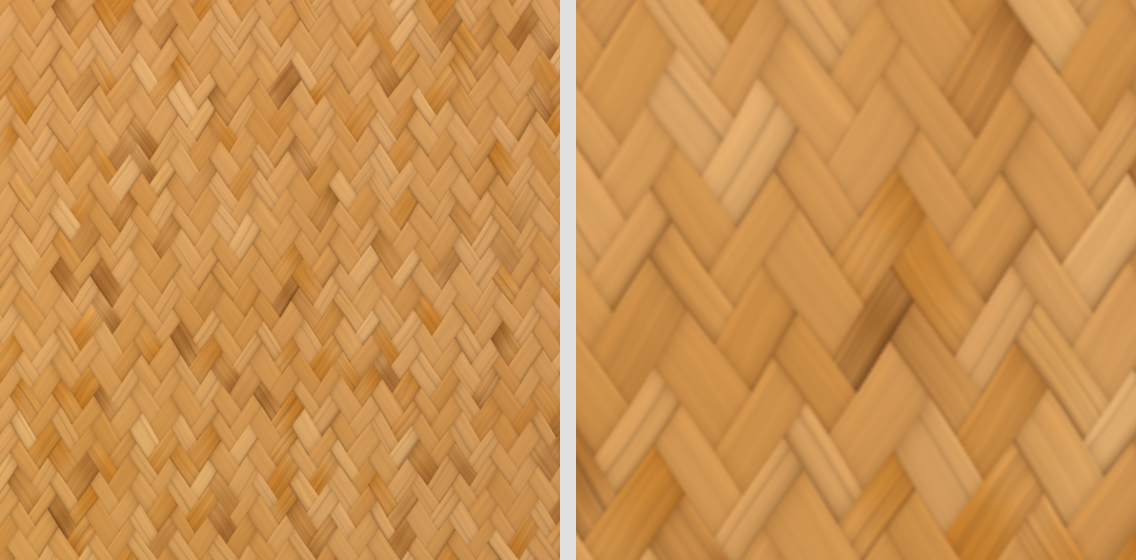
Left, the full canvas; right, a detail of the centre.
Give the GLSL for this texture, as a WebGL 1 fragment shader.

```glsl
precision highp float;
// Woven bamboo mat: a two-over-two twill of slanted strips in honey and amber tones.

uniform vec2 u_resolution;

float hash(vec2 p) {
  return fract(sin(dot(p, vec2(12.99, 78.23))) * 4375.85);
}

// Fibres running along a strip, in about -1..1
float fibre(float across, float along, float seed) {
  float x = across + 0.02 * sin(along * 2.3 + seed * 30.0);
  return 0.45 * sin(x * 13.0 + seed * 40.0 + 0.5 * along)
       + 0.35 * sin(x * 29.0 + seed * 71.0 - 0.7 * along)
       + 0.20 * sin(x * 53.0 + seed * 97.0 + sin(along * 3.0));
}

// Broad uneven staining, in about -1..1
float stain(vec2 p) {
  return 0.5 * sin(p.x * 11.0 + 2.0 * sin(p.y * 7.0))
       + 0.5 * sin(p.y * 17.0 + 2.0 * sin(p.x * 9.0 + 1.0));
}

vec3 weave(vec2 p) {
  // Hand-made bends, then strip coordinates with uneven widths
  vec2 bent = p + 0.004 * sin(p.yx * vec2(9.0, 13.0) + vec2(1.0, 4.0))
                + 0.0015 * sin(p.yx * vec2(41.0, 37.0));
  vec2 q = vec2(28.0 * bent.x + 18.7 * bent.y, 18.7 * bent.y - 28.0 * bent.x);
  q += 0.12 * sin(q * 2.4) + 0.07 * sin(q * 5.1 + 2.0);

  // Which of the two strips lies on top, and the place on its visible piece
  vec2 cell = floor(q);
  vec2 inside = q - cell;
  float diagonal = cell.x - cell.y;
  float band = 4.0 * floor(diagonal / 4.0);
  bool rising = diagonal - band < 2.0;
  float along = rising ? q.x - cell.y - band : q.y - cell.x + band + 3.0;
  float across = rising ? inside.y : inside.x;
  float strip = rising ? cell.y : cell.x + 71.0;
  vec2 piece = vec2(strip, band + (rising ? 0.0 : 2.0));

  float stripTone = hash(vec2(strip, 3.7));
  float pieceTone = hash(piece);
  float wear = hash(piece + 19.3);
  float seam = hash(piece + 41.7);
  float grain = fibre(across, along, pieceTone);

  // Base tone of the piece
  float tone = 0.25 * stripTone + 0.6 * pieceTone + 0.12 + 0.12 * stain(p);
  vec3 color = mix(vec3(0.785, 0.535, 0.255), vec3(0.855, 0.645, 0.415), tone);

  // Amber, brown and pale pieces, fading along their length
  float fade = 0.65 + 0.35 * sin(along * 1.8 + seam * 6.0);
  float amber = smoothstep(0.76, 0.96, wear + 0.06 * stain(p + 0.3));
  float brown = 1.0 - smoothstep(0.03, 0.12, wear);
  float pale = smoothstep(0.90, 0.98, seam);
  color = mix(color, vec3(0.75, 0.47, 0.15), amber * fade * 0.85);
  color = mix(color, vec3(0.62, 0.39, 0.17), brown * fade * 0.85);
  color = mix(color, vec3(0.89, 0.70, 0.47), pale * (1.0 - brown) * 0.7);

  // Grain, with stronger streaks on worn pieces
  color *= 1.0 + grain * (0.025 + 0.05 * max(amber, brown));

  // Some strips show a split between two slivers
  float split = across - 0.3 - 0.4 * seam;
  color *= 1.0 - 0.12 * step(0.7, pieceTone) * exp(-split * split * 500.0);

  // Shadowed lower side, lit upper side and dim tucked ends
  float shadow = (0.10 + 0.30 * seam * seam) * exp(-across * 11.0);
  float tuck = 0.13 * exp(-min(along, 2.0 - along) * 9.0);
  float rim = 0.05 * exp(-abs(across - 0.88) * 16.0);
  color *= 1.0 - shadow * vec3(0.85, 1.0, 1.2);
  color *= 1.0 - tuck * vec3(0.8, 1.0, 1.2);
  color *= 1.0 + rim;

  // Slow light change: brighter at upper left, warmer at lower left
  color *= 1.0 + 0.035 * (p.y - p.x);
  color.b *= 1.0 - 0.10 * (1.0 - p.y) * (1.0 - p.x);
  return color;
}

void main() {
  vec2 p = gl_FragCoord.xy / u_resolution;
  // Average nine nearby samples for soft edges
  vec3 sum = vec3(0.0);
  for (int i = 0; i < 3; i++) {
    for (int j = 0; j < 3; j++) {
      sum += weave(p + 0.001 * (vec2(float(i), float(j)) - 1.0));
    }
  }
  gl_FragColor = vec4(sum / 9.0, 1.0);
}
```
